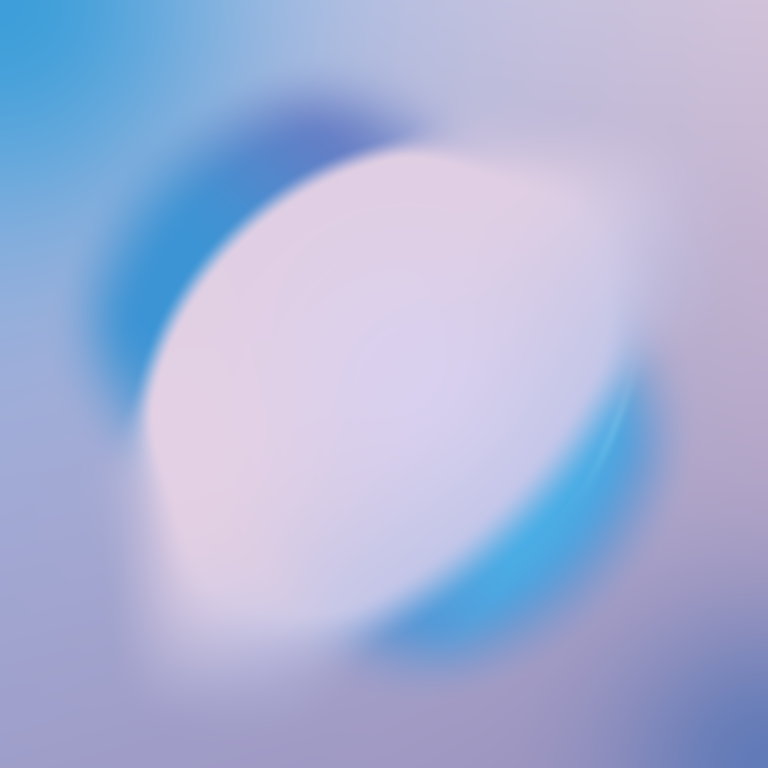
A WebGL 1 fragment shader for this background:

```glsl
precision highp float;
// A pale tilted lens floats over a soft blue disc on a lilac gradient.
// The disc shows as two crescents beside the lens; everything is built
// from blurred distance fields in coordinates aligned with the lens.

uniform vec2 u_resolution;

#define LENS_CENTER vec2(0.501, 0.492)
#define LENS_SHIFT 0.021
#define LENS_HALF_WIDTH 0.26
#define LENS_REACH_UPPER 0.345
#define LENS_REACH_LOWER 0.449
#define DISC_CENTER vec2(0.488, 0.505)
#define DISC_RADIUS 0.378
#define DISC_BLUR 0.06
#define GLINT_STRENGTH 0.35

float bell(float x, float width) {
  float t = x / width;
  return exp(-t * t);
}

// Lilac corner gradient with a blue glow in two opposite corners
vec3 backdrop(vec2 p) {
  vec2 s = clamp(p, 0.0, 1.0);
  vec3 lower = mix(vec3(0.62, 0.62, 0.79), vec3(0.63, 0.58, 0.74), s.x);
  vec3 upper = mix(vec3(0.66, 0.75, 0.91), vec3(0.82, 0.76, 0.85), s.x);
  vec3 color = mix(lower, upper, s.y);
  color = mix(color, vec3(0.24, 0.62, 0.85), bell(distance(p, vec2(0.0, 1.0)), 0.30));
  return mix(color, vec3(0.38, 0.48, 0.72), bell(distance(p, vec2(1.0, 0.0)), 0.20));
}

// Approximate signed distance to an ellipse
float ellipseDistance(vec2 p, vec2 radii) {
  vec2 q = p / radii;
  float len = length(q);
  return (len - 1.0) * len / max(length(q / radii), 0.0001);
}

// Blue of the disc: violet along the top, cyan inside the lower crescent
vec3 discColor(vec2 axis, float rim) {
  vec3 upper = mix(vec3(0.24, 0.58, 0.83), vec3(0.40, 0.49, 0.77),
                   smoothstep(-0.05, 0.22, axis.x));
  float shade = max(smoothstep(-0.10, 0.02, rim), smoothstep(0.0, -0.25, axis.x));
  vec3 lower = mix(vec3(0.29, 0.68, 0.90), vec3(0.34, 0.58, 0.83), shade);
  float arc = axis.y - 0.284 + 1.2 * axis.x * axis.x;
  float glint = bell(arc, 0.007) * bell(axis.x - 0.18, 0.07);
  lower = mix(lower, vec3(0.52, 0.80, 0.93), GLINT_STRENGTH * glint);
  return mix(upper, lower, smoothstep(-0.1, 0.1, axis.y));
}

// Pink to periwinkle across the lens, lavender at its heart
vec3 lensColor(vec2 p, float across) {
  vec3 color = mix(vec3(0.88, 0.81, 0.89), vec3(0.75, 0.77, 0.91),
                   smoothstep(-0.10, 0.26, across));
  color = mix(color, vec3(0.90, 0.82, 0.90), 0.6 * bell(distance(p, vec2(0.25, 0.43)), 0.16));
  return mix(color, vec3(0.85, 0.82, 0.945), 0.8 * bell(distance(p, vec2(0.53, 0.51)), 0.16));
}

void main() {
  float unit = min(u_resolution.x, u_resolution.y);
  vec2 p = (gl_FragCoord.xy - 0.5 * u_resolution) / unit + 0.5;

  // Axis x runs along the lens to the upper right, y across to the lower right
  vec2 d = p - LENS_CENTER;
  vec2 axis = vec2(d.x + d.y, d.x - d.y) * 0.70711;
  float along = abs(axis.x);
  vec3 color = backdrop(p);

  // Blurred disc, fading towards both tips of the lens
  float rim = distance(p, DISC_CENTER) - DISC_RADIUS;
  float disc = 1.0 - smoothstep(-DISC_BLUR, DISC_BLUR, rim);
  disc *= 1.0 - smoothstep(0.16, 0.34, along);
  color = mix(color, discColor(axis, rim), disc);

  // Lens, crisp on its upper side and dissolving at the tips
  vec2 local = axis + vec2(0.0, LENS_SHIFT);
  float side = smoothstep(-0.12, 0.12, local.y);
  float reach = mix(LENS_REACH_UPPER, LENS_REACH_LOWER, side);
  float edge = ellipseDistance(local, vec2(reach, LENS_HALF_WIDTH));
  float blur = mix(0.016, 0.035, side) + 0.07 * smoothstep(0.22, 0.40, along);
  float lens = 1.0 - smoothstep(-blur, blur, edge);
  color = mix(color, lensColor(p, axis.y), lens);

  // Faint rosy fold near the lower left tip
  float fold = bell(axis.x + 0.28, 0.04) * bell(axis.y - 0.02, 0.11);
  color = mix(color, vec3(0.89, 0.81, 0.88), 0.35 * fold);

  gl_FragColor = vec4(color, 1.0);
}
```
